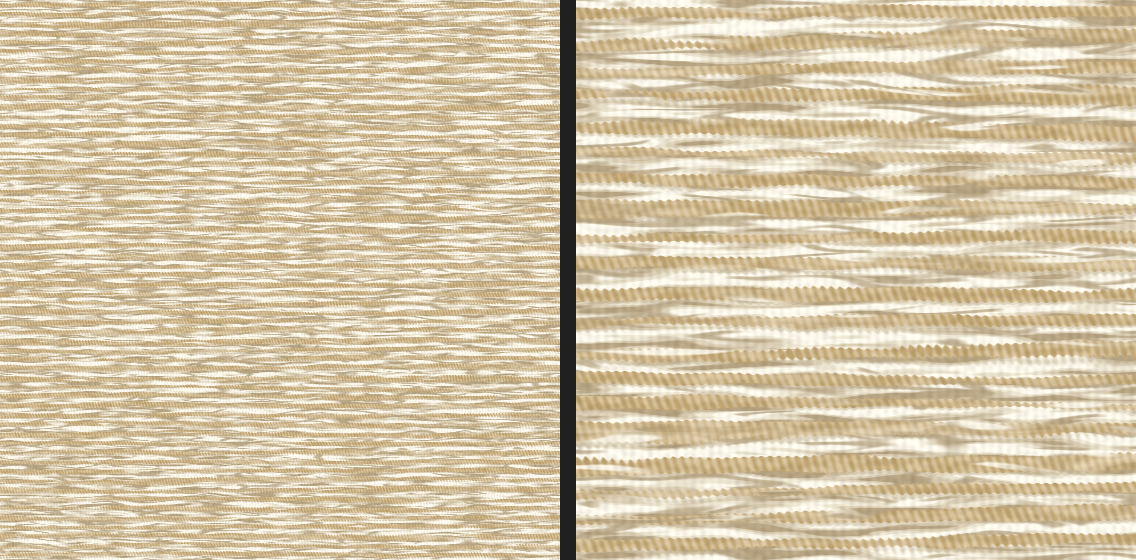
Left: the whole. Right: its middle third, enlarged.
This texture is drawn by a WebGL 1 fragment shader. Its source:

```glsl
precision highp float;
// Woven grasscloth: beaded tan cords between pale, wispy horizontal fibres.
uniform vec2 u_resolution;

const float TAU = 6.2831853;

// Random unit gradient of a lattice cell that wraps at the period.
vec2 gradient(vec2 cell, vec2 period, float seed) {
  vec2 p = mod(cell, period) + seed * vec2(17.3, 9.1);
  float angle = TAU * fract(sin(dot(p, vec2(127.1, 311.7))) * 43758.545);
  return vec2(cos(angle), sin(angle));
}

// Tiling gradient noise, "period" cells across the canvas.
float noise(vec2 uv, vec2 period, float seed) {
  vec2 p = uv * period;
  vec2 i = floor(p);
  vec2 f = p - i;
  vec2 u = f * f * f * (f * (f * 6.0 - 15.0) + 10.0);
  vec2 e = vec2(1.0, 0.0);
  float a = dot(gradient(i, period, seed), f);
  float b = dot(gradient(i + e.xy, period, seed), f - e.xy);
  float c = dot(gradient(i + e.yx, period, seed), f - e.yx);
  float d = dot(gradient(i + e.xx, period, seed), f - e.xx);
  return mix(mix(a, b, u.x), mix(c, d, u.x), u.y);
}

void main() {
  vec2 uv = gl_FragCoord.xy / u_resolution;

  vec3 white = vec3(0.99, 0.97, 0.92);
  vec3 ivory = vec3(0.92, 0.89, 0.81);
  vec3 beige = vec3(0.85, 0.80, 0.70);
  vec3 taupe = vec3(0.71, 0.64, 0.51);
  vec3 sand = vec3(0.85, 0.77, 0.62);
  vec3 ochre = vec3(0.74, 0.63, 0.43);

  // Nearly straight cord rows with uneven spacing and thickness
  float rows = 60.0;
  float y = uv.y * rows + 0.5 * noise(uv, vec2(2.0, 30.0), 1.0)
          + 0.10 * noise(uv, vec2(9.0, 60.0), 2.0);
  float row = floor(y);
  float across = fract(y) - 0.5;
  float beads = cos(TAU * (uv.x * 192.0 + row * 0.5 + across * 1.2));
  float halfWidth = 0.21 + 0.16 * noise(uv, vec2(4.0, 60.0), 3.0)
                  + 0.14 * noise(uv, vec2(26.0, 120.0), 4.0) + 0.03 * beads;
  float soft = 0.02 + 0.3 * rows / u_resolution.y;
  float cord = 1.0 - smoothstep(halfWidth - soft, halfWidth + soft, abs(across));

  // Long fibres that bend, taper and split
  vec2 bent = uv + vec2(0.0, 0.005 * noise(uv, vec2(13.0, 48.0), 5.0));
  float fibre = 0.9 * noise(bent, vec2(10.0, 150.0), 6.0)
              + 0.9 * noise(bent, vec2(22.0, 240.0), 7.0)
              + 0.25 * noise(uv, vec2(5.0, 24.0), 8.0)
              + 0.35 * (0.34 - abs(across));
  vec3 color = mix(white, ivory, smoothstep(-0.12, 0.02, fibre));
  color = mix(color, beige, smoothstep(0.08, 0.20, fibre));
  color = mix(color, taupe, smoothstep(0.28, 0.42, fibre));

  // Thin dark strands along the ridges of two noise layers
  float ridge = abs(noise(bent, vec2(9.0, 84.0), 9.0));
  float patches = smoothstep(0.0, 0.2, noise(uv, vec2(14.0, 70.0), 10.0));
  float strands = patches * (1.0 - smoothstep(0.03, 0.12, ridge));
  ridge = abs(noise(bent, vec2(14.0, 110.0), 14.0));
  patches = smoothstep(0.05, 0.2, noise(uv, vec2(17.0, 90.0), 15.0));
  strands = max(strands, patches * (1.0 - smoothstep(0.04, 0.14, ridge)));
  color = mix(color, taupe, 0.8 * strands);

  // Fine vertical warp threads over the pale ground
  color *= 1.0 + 0.022 * cos(TAU * uv.x * 192.0);

  // Shadow below each cord, then the cord itself
  float shadow = smoothstep(0.12, 0.0, abs(across + halfWidth + 0.05));
  color = mix(color, taupe, 0.45 * shadow * smoothstep(0.08, 0.2, halfWidth));
  float tone = 0.52 + 0.42 * beads + 0.9 * noise(uv, vec2(40.0, 180.0), 11.0);
  vec3 cordColor = mix(sand, ochre, clamp(tone, 0.0, 1.0));
  float cover = 0.95 + 0.7 * noise(uv, vec2(6.0, 60.0), 12.0)
              - 1.1 * smoothstep(0.22, 0.45, noise(bent, vec2(15.0, 130.0), 16.0));
  color = mix(color, cordColor, cord * clamp(cover, 0.1, 1.0));

  // Light grain
  color += 0.07 * noise(uv, vec2(190.0, 256.0), 13.0);
  gl_FragColor = vec4(clamp(color, 0.0, 1.0), 1.0);
}
```
